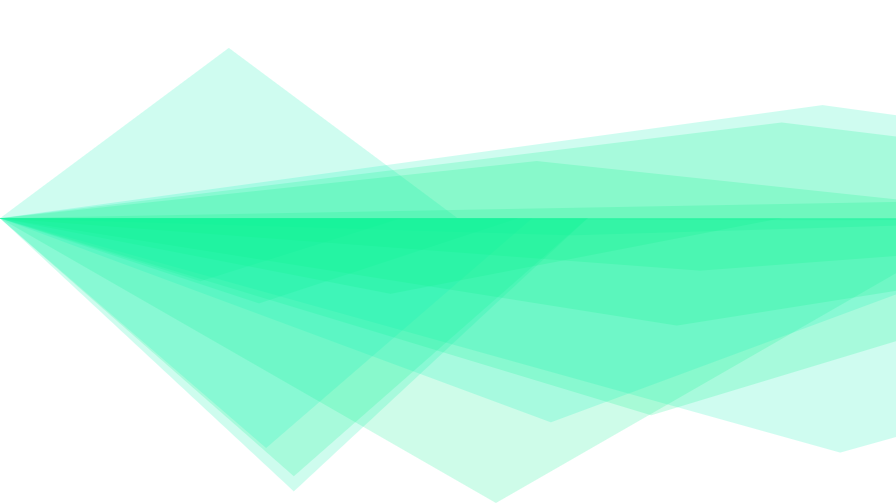
This background is drawn by a WebGL 2 fragment shader. Its source:

```glsl
#version 300 es
precision highp float;
// Translucent mint triangles fanning out from one point on a horizon line.

uniform vec2 u_resolution;
out vec4 outColor;

// Lengths are fractions of the canvas height.
const float HORIZON = 0.567;
const float LAYER_ALPHA = 0.2;
const vec3 PAPER = vec3(1.0);
const vec3 AQUA = vec3(0.05, 0.95, 0.71);
const vec3 GREEN = vec3(0.04, 0.95, 0.54);

// Each triangle: peak x, peak distance from the horizon, tint (0 aqua, 1 green).
const int UPPER_COUNT = 5;
const vec3 UPPER[UPPER_COUNT] = vec3[](
  vec3(0.454, 0.338, 0.0),
  vec3(1.632, 0.2245, 0.0),
  vec3(1.551, 0.190, 1.0),
  vec3(1.065, 0.1135, 1.0),
  vec3(1.900, 0.0346, 1.0)
);
const int LOWER_COUNT = 14;
const vec3 LOWER[LOWER_COUNT] = vec3[](
  vec3(0.583, 0.542, 0.2),
  vec3(1.667, 0.465, 0.0),
  vec3(0.984, 0.565, 0.8),
  vec3(0.583, 0.512, 0.9),
  vec3(1.292, 0.391, 1.0),
  vec3(1.093, 0.405, 0.0),
  vec3(0.528, 0.456, 0.0),
  vec3(1.343, 0.213, 1.0),
  vec3(0.514, 0.169, 0.7),
  vec3(0.775, 0.150, 1.0),
  vec3(0.398, 0.125, 0.7),
  vec3(1.389, 0.104, 1.0),
  vec3(1.134, 0.034, 0.7),
  vec3(1.620, 0.004, 0.8)
);

// Depth inside an isosceles triangle with its base from (0, 0) to (2 * peak.x, 0).
float triangleDepth(vec2 p, vec2 peak) {
  float slope = peak.y / peak.x;
  float sideDepth = peak.y - slope * abs(p.x - peak.x) - p.y;
  return min(p.y, sideDepth / sqrt(1.0 + slope * slope));
}

// Lay one translucent triangle over the colour below it.
vec3 addLayer(vec3 color, vec2 p, vec3 shape, float pixel) {
  float coverage = clamp(triangleDepth(p, shape.xy) / pixel + 0.5, 0.0, 1.0);
  return mix(color, mix(AQUA, GREEN, shape.z), LAYER_ALPHA * coverage);
}

void main() {
  float pixel = 1.0 / u_resolution.y;
  vec2 p = gl_FragCoord.xy * pixel - vec2(0.0, HORIZON);
  vec3 color = PAPER;

  // Fan above the horizon
  for (int i = 0; i < UPPER_COUNT; i++) {
    color = addLayer(color, p, UPPER[i], pixel);
  }

  // Fan below, mirrored so that depth grows downwards
  vec2 mirrored = vec2(p.x, -p.y);
  for (int i = 0; i < LOWER_COUNT; i++) {
    color = addLayer(color, mirrored, LOWER[i], pixel);
  }

  outColor = vec4(color, 1.0);
}
```
